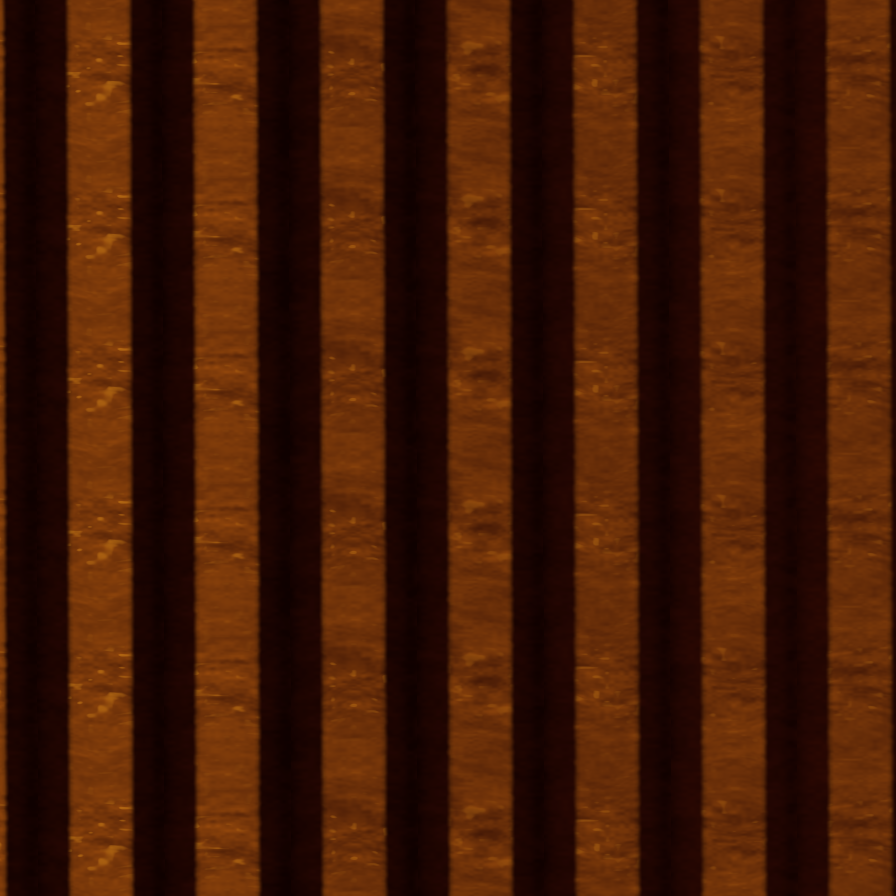
Give the GLSL for this pattern, as a WebGL 2 fragment shader.

```glsl
#version 300 es
precision highp float;
// Upright wooden slats over dark grooves, lit a little more from the left.
// Stretched value noise, wrapped vertically, gives a grain that repeats down
// each slat; every slat has its own seed and brightness.

#define PERIOD 0.1413      // slat plus groove, in canvas widths
#define FIRST_EDGE 0.0742  // left edge of the first whole slat
#define HALF_SLAT 0.254    // half slat width, in periods
#define TILT 0.003         // sideways drift from top to bottom
#define EDGE 0.0032        // softness of the slat edges
#define GRAIN_REPEATS 5.86 // grain tiles down the canvas
#define GRAIN_PHASE 0.22   // offset of the grain tile
#define CONTRAST 0.85      // strength of the grain
#define SPARKLE 0.55       // strength of the golden flecks

uniform vec2 u_resolution;
out vec4 outColor;

const vec3 WOOD_DARK = vec3(0.24, 0.08, 0.02);
const vec3 WOOD_LIGHT = vec3(0.63, 0.31, 0.05);
const vec3 GOLD = vec3(0.80, 0.50, 0.09);
const vec3 GROOVE_DEEP = vec3(0.06, 0.003, 0.0);
const vec3 GROOVE_RED = vec3(0.19, 0.038, 0.012);

float hash(vec2 p) {
  vec3 q = fract(p.xyx * vec3(0.1031, 0.1030, 0.0973));
  q += dot(q, q.yzx + 33.33);
  return fract((q.x + q.y) * q.z);
}

// Value noise whose rows repeat every 'rows' cells
float noise(vec2 p, float rows) {
  vec2 i = floor(p);
  vec2 f = fract(p);
  f = f * f * (3.0 - 2.0 * f);
  float y0 = mod(i.y, rows);
  float y1 = mod(i.y + 1.0, rows);
  float low = mix(hash(vec2(i.x, y0)), hash(vec2(i.x + 1.0, y0)), f.x);
  float high = mix(hash(vec2(i.x, y1)), hash(vec2(i.x + 1.0, y1)), f.x);
  return mix(low, high, f.y);
}

// Noise over the grain tile: columns per period, rows per tile
float grainLayer(vec2 p, float seed, float columns, float rows) {
  return noise(vec2(p.x * columns + seed, p.y * rows), rows) - 0.5;
}

vec3 slatColor(vec2 p, float id, float x) {
  float seed = 61.0 * (id + 3.0);
  p.y += 0.05 * grainLayer(p, seed + 7.0, 3.0, 6.0);

  // Wide bands, streaks and fine fibres
  float grain = 0.20 * grainLayer(p, seed, 2.0, 5.0)
              + 0.30 * grainLayer(p, seed + 11.0, 3.5, 17.0)
              + 0.26 * grainLayer(p, seed + 23.0, 9.0, 38.0)
              + 0.16 * grainLayer(p, seed + 37.0, 26.0, 60.0);

  // One lively and one calm zone in each tile, shared by all slats
  float v = fract(p.y);
  float lively = smoothstep(0.0, 0.06, v) * (1.0 - smoothstep(0.36, 0.56, v));
  float shadowLine = exp(-pow((v - 0.16) / 0.035, 2.0));

  // Light falls off to the right; the middle slat is duller
  float dull = exp(-(id - 3.0) * (id - 3.0));
  float light = mix(0.66, 0.45, x) - 0.13 * dull + 0.08 * (hash(vec2(id + 9.0, 4.0)) - 0.5);
  float tone = light + grain * CONTRAST * (0.7 + 0.5 * lively) - 0.10 * shadowLine;
  vec3 color = mix(WOOD_DARK, WOOD_LIGHT, clamp(tone, 0.0, 1.15));

  // Short golden flecks
  float fleck = grainLayer(p, seed + 41.0, 12.0, 34.0) + 0.5 * grain;
  fleck = smoothstep(0.24, 0.5, fleck) * (0.2 + 0.8 * lively);
  return mix(color, GOLD, fleck * SPARKLE * (1.1 - 0.6 * x) * (1.0 - 0.5 * dull));
}

vec3 grooveColor(vec2 p, float id, float x) {
  float across = (fract(p.x) - HALF_SLAT) / (1.0 - 2.0 * HALF_SLAT);
  float crease = exp(-pow((across - 0.42) / 0.16, 2.0));
  float level = 0.36 + 0.22 * smoothstep(0.4, 1.0, x) - 0.30 * crease;
  level += 0.10 * smoothstep(0.5, 0.9, across);
  level += 0.22 * grainLayer(p, 31.0 * (id + 5.0), 4.0, 14.0);
  level += 0.18 * grainLayer(p, 47.0 * (id + 5.0), 18.0, 44.0);
  return mix(GROOVE_DEEP, GROOVE_RED, clamp(level, 0.0, 1.0));
}

void main() {
  vec2 uv = gl_FragCoord.xy / u_resolution;
  float down = 1.0 - uv.y;

  // Slat index and position measured from its centre line
  float s = (uv.x - FIRST_EDGE - TILT * down) / PERIOD - HALF_SLAT + 0.5;
  float id = floor(s);
  vec2 p = vec2(fract(s) - 0.5, down * GRAIN_REPEATS - GRAIN_PHASE);

  // Soft slat edge, slightly rough and darkened inside
  float rough = 0.012 * grainLayer(p, 13.0 * id + 90.0, 2.0, 30.0);
  float dist = (abs(p.x) - HALF_SLAT + rough) * PERIOD;
  float soft = max(EDGE, 1.0 / u_resolution.x);
  float slat = 1.0 - smoothstep(-soft, soft, dist);
  float edgeShade = 1.0 - 0.22 * smoothstep(-0.007, 0.0, dist);

  vec3 wood = slatColor(p, id, uv.x) * edgeShade;
  outColor = vec4(mix(grooveColor(p, id, uv.x), wood, slat), 1.0);
}
```
